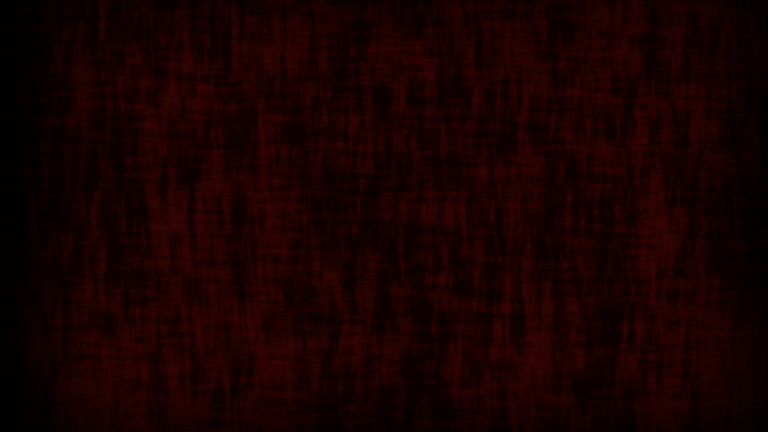
Write a Shadertoy shader that draws this texture.

```glsl
#define SHADOW_RED vec3(0.050, 0.000, 0.000)
#define WORN_RED vec3(0.202, 0.012, 0.010)
#define CLOUD_SCALE vec2(9.0, 3.4)
#define WARP_SCALE vec2(62.0, 11.0)
#define WEFT_SCALE vec2(12.0, 74.0)
#define CLOUD_AMOUNT 0.85
#define WARP_AMOUNT 1.15
#define WEFT_AMOUNT 0.70
#define THREAD_BEND 0.006
#define CENTRE_SHADE 0.10
#define SIDE_FADE 0.16
#define END_FADE 0.20

float hash(vec2 p) {
    return fract(sin(dot(p, vec2(127.1, 311.7))) * 43758.5453);
}

float valueNoise(vec2 p) {
    vec2 cell = floor(p);
    vec2 f = fract(p);
    f = f * f * (3.0 - 2.0 * f);
    float low = mix(hash(cell), hash(cell + vec2(1.0, 0.0)), f.x);
    float high = mix(hash(cell + vec2(0.0, 1.0)), hash(cell + 1.0), f.x);
    return mix(low, high, f.y);
}

// Layered noise, centred on zero; each layer is turned a little to hide the grid
float fbm(vec2 p, float turn) {
    float sum = 0.0;
    float weight = 0.38;
    mat2 spin = mat2(cos(turn), sin(turn), -sin(turn), cos(turn));
    for (int i = 0; i < 4; i++) {
        sum += weight * (valueNoise(p) - 0.5);
        p = spin * p * 1.72 + vec2(17.3, 9.1);
        weight *= 0.74;
    }
    return sum;
}

// Dark borders, deepest at the left and right
float vignette(vec2 uv) {
    float sides = smoothstep(-0.02, SIDE_FADE, uv.x) * smoothstep(-0.08, SIDE_FADE, 1.0 - uv.x);
    float ends = smoothstep(-0.20, END_FADE, uv.y) * smoothstep(-0.28, END_FADE, 1.0 - uv.y);
    return sides * ends;
}

void mainImage(out vec4 fragColor, in vec2 fragCoord) {
    vec2 uv = fragCoord / iResolution.xy;
    vec2 p = fragCoord / iResolution.y;

    // Uneven bends break up straight thread edges
    vec2 bend = vec2(valueNoise(p * 21.0), valueNoise(p * 24.0 + 40.0)) - 0.5;
    vec2 q = p + THREAD_BEND * bend;

    // Broad stains crossed by vertical and horizontal threads
    float clouds = fbm(q * CLOUD_SCALE + 6.3, 0.12);
    float warp = fbm(q * WARP_SCALE + 21.4, 0.01);
    float weft = fbm(q * WEFT_SCALE + 58.2, 0.01);
    float wear = 0.5 + CLOUD_AMOUNT * clouds + WARP_AMOUNT * warp + WEFT_AMOUNT * weft;

    // A darker patch just left of the middle
    vec2 offset = (uv - vec2(0.45, 0.55)) / vec2(0.10, 0.28);
    wear -= CENTRE_SHADE * exp(-dot(offset, offset));

    vec3 cloth = mix(SHADOW_RED, WORN_RED, smoothstep(0.10, 0.97, wear));
    fragColor = vec4(cloth * vignette(uv), 1.0);
}
```
